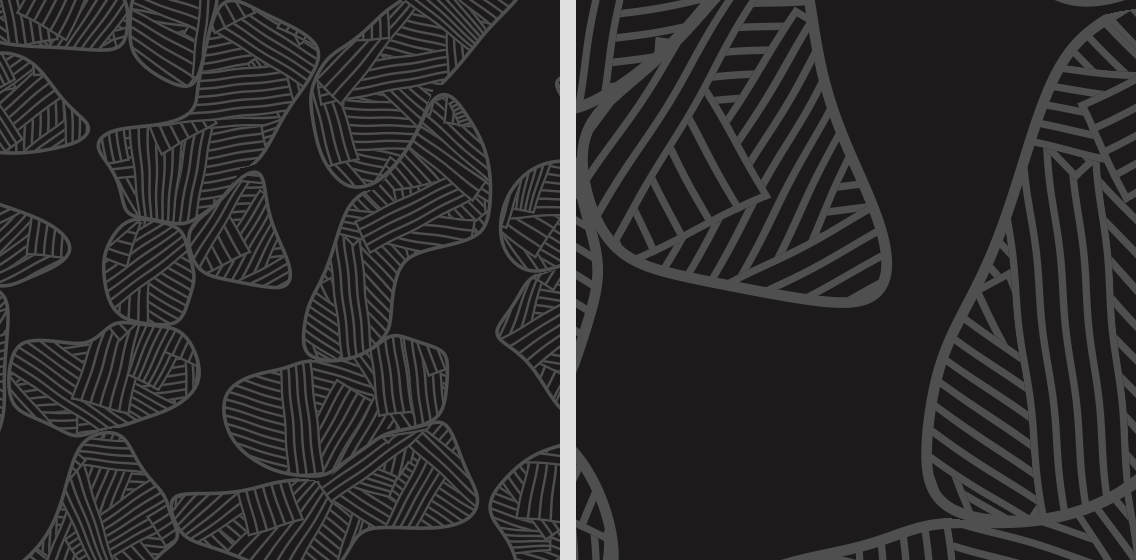
Left: the whole. Right: its middle third, enlarged.
Give the GLSL for this pattern, as a WebGL 1 fragment shader.

```glsl
precision highp float;
// Hatched organic blobs on near-black: warped cells joined in pairs form soft
// outlined shapes with empty cells between them. Each blob is filled with
// overlapping fan-shaped ribbons of parallel lines, painted in grid order.
uniform vec2 u_resolution;

#define BLOB_CELLS 5.4       // blob grid cells across the canvas
#define BLOB_SHARPNESS 8.0   // lower values give rounder blob corners
#define PATCH_CELLS 8.5      // ribbon grid cells across the canvas
#define RIBBON_LENGTH 1.25   // half length, in ribbon cells
#define RIBBON_FAN 0.42      // how strongly the lines of a ribbon diverge
#define HATCH_GAP 0.0140
#define HATCH_WIDTH 0.0044
#define OUTLINE_WIDTH 0.0064
#define BACK_COLOR vec3(0.11, 0.102, 0.104)
#define LINE_COLOR vec3(0.312, 0.308, 0.308)

vec2 hash2(vec2 p) {
  vec2 s = vec2(dot(p, vec2(127.1, 311.7)), dot(p, vec2(269.5, 183.3)));
  return fract(sin(s) * 43758.55);
}

vec2 rotate(vec2 p, float angle) {
  float c = cos(angle), s = sin(angle);
  return vec2(c * p.x + s * p.y, c * p.y - s * p.x);
}

// Antialiased coverage of a signed distance (negative inside).
float cover(float d) {
  return clamp(0.5 - d * min(u_resolution.x, u_resolution.y), 0.0, 1.0);
}

// Canvas position to wavy blob grid position.
vec2 warp(vec2 uv) {
  vec2 p = rotate(uv, 0.6) * BLOB_CELLS + 20.0;
  return p + 0.28 * sin(p.yx * 1.3 + vec2(0.7, 2.1))
           + 0.10 * sin(p.yx * 3.7 + vec2(4.0, 1.0));
}

vec2 cellSite(vec2 cell) { return cell + 0.5 + 0.7 * (hash2(cell) - 0.5); }

// Every third cell along a row is empty: 0 empty, 1 left part, 2 right part.
float cellKind(vec2 cell) {
  return floor(mod(cell.x + 2.0 * cell.y + 0.5, 3.0));
}

// Most right parts join the left part beside them.
vec2 blobOf(vec2 cell) {
  vec2 left = cell - vec2(1.0, 0.0);
  bool joined = cellKind(cell) > 1.5 && hash2(left + 7.3).x < 0.8;
  return joined ? left : cell;
}

vec2 nearestBlob(vec2 p) {
  float best = 100.0;
  vec2 blob = vec2(0.0);
  for (int j = -2; j <= 2; j++) {
    for (int i = -2; i <= 2; i++) {
      vec2 cell = floor(p) + vec2(float(i), float(j));
      float d = distance(cellSite(cell), p);
      if (cellKind(cell) > 0.5 && d < best) {
        best = d;
        blob = blobOf(cell);
      }
    }
  }
  return blob;
}

// Soft cellular field: positive where the blob outweighs all other cells.
float blobField(vec2 p, vec2 blob) {
  float own = 1e-9, other = 1e-9;
  for (int j = -2; j <= 2; j++) {
    for (int i = -2; i <= 2; i++) {
      vec2 cell = floor(p) + vec2(float(i), float(j));
      float weight = exp(-BLOB_SHARPNESS * distance(cellSite(cell), p));
      if (distance(blobOf(cell), blob) < 0.1) own += weight;
      else other += weight;
    }
  }
  return log(own / other) / BLOB_SHARPNESS;
}

float hatchLines(float v, float stretch) {
  float d = abs(fract(v / HATCH_GAP + 0.5) - 0.5) * HATCH_GAP * stretch;
  return cover(d - 0.5 * HATCH_WIDTH);
}

// Plain hatching per blob, covered by fanned ribbons in random directions.
float hatching(vec2 uv, vec2 blob) {
  uv += 0.0008 * sin(uv.yx * 70.0);
  float ink = hatchLines(rotate(uv, 6.28 * hash2(blob + 3.7).x).y, 1.0);
  vec2 base = floor(uv * PATCH_CELLS);
  for (int j = -2; j <= 2; j++) {
    for (int i = -2; i <= 2; i++) {
      vec2 cell = base + vec2(float(i), float(j));
      vec2 seed = cell + blob * 17.0;
      vec2 shape = hash2(seed + 5.1);
      vec2 q = uv - (cell + hash2(seed)) / PATCH_CELLS;
      q = rotate(q, 6.28 * shape.x);
      float fan = RIBBON_FAN * (2.0 * shape.y - 1.0);
      float stretch = max(1.0 + fan * q.x * PATCH_CELLS, 0.3);
      float v = q.y / stretch;
      float halfWidth = HATCH_GAP * (2.0 + floor(2.0 * fract(shape.x * 9.0)));
      float edge = max((abs(v) - halfWidth) * stretch,
                       abs(q.x) - RIBBON_LENGTH / PATCH_CELLS);
      float ribbon = max(hatchLines(v, stretch), cover(abs(edge) - 0.5 * HATCH_WIDTH));
      ink = mix(ink, ribbon, cover(edge - 0.5 * HATCH_WIDTH));
    }
  }
  return ink;
}

void main() {
  vec2 uv = gl_FragCoord.xy / min(u_resolution.x, u_resolution.y);
  vec2 p = warp(uv), blob = nearestBlob(p), e = vec2(0.001, 0.0);
  // Field over its slope gives the distance to the outline.
  float f = blobField(p, blob);
  vec2 slope = vec2(blobField(warp(uv + e.xy), blob), blobField(warp(uv + e.yx), blob)) - f;
  float d = f / max(length(slope) / e.x, 2.0);
  float outline = cover(abs(d) - 0.5 * OUTLINE_WIDTH);
  float ink = max(outline, hatching(uv, blob) * cover(-d));
  gl_FragColor = vec4(mix(BACK_COLOR, LINE_COLOR, ink), 1.0);
}
```
